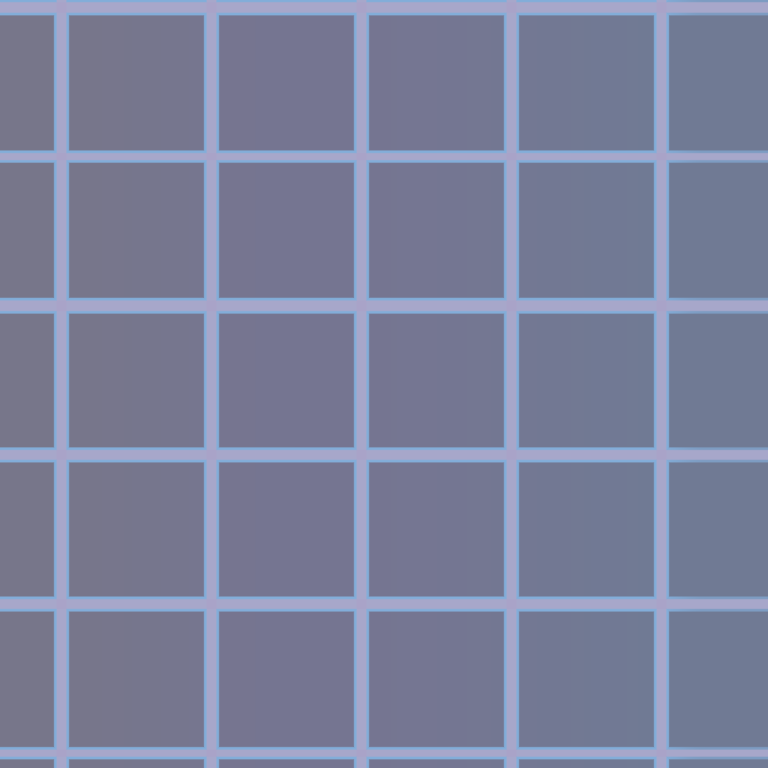
This pattern is drawn by a three.js fragment shader. Its source:

```glsl
varying vec2 vUv;

// Soft coverage of the region where the signed distance is negative
float inside(float signedDist) {
  return 1.0 - smoothstep(-0.0012, 0.0012, signedDist);
}

// Ground drifts from warm grey through violet grey to slate
vec3 groundColor(float x) {
  vec3 warm = vec3(0.467, 0.463, 0.540);
  vec3 violet = vec3(0.460, 0.460, 0.570);
  vec3 slate = vec3(0.438, 0.480, 0.582);
  vec3 color = mix(warm, violet, smoothstep(0.0, 0.42, x));
  return mix(color, slate, smoothstep(0.45, 0.95, x));
}

void main() {
  // Distance to the nearest upright and level bar
  vec2 period = vec2(0.1953, 0.1942);
  vec2 grid = (vUv - vec2(0.0801, 0.0193)) / period;
  vec2 bar = floor(grid + 0.5);
  vec2 toBar = abs(grid - bar) * period;

  // Every fourth level bar is thinner, and upper ones are slightly heavier
  float thin = 1.0 - step(0.5, mod(bar.y, 4.0));
  float levelHalf = mix(0.0098 + 0.0005 * step(2.5, bar.y), 0.0080, thin);
  vec2 edge = toBar - vec2(0.0098, levelHalf);
  float lattice = min(edge.x, edge.y);

  // Blue rim, duller on the level bars toward the right
  float fade = smoothstep(0.85, 0.92, vUv.x) * step(edge.y, edge.x);
  vec3 rim = mix(vec3(0.51, 0.68, 0.85), vec3(0.49, 0.61, 0.76), fade);

  // Mauve core, a little pinker where bars cross
  float crossing = inside(max(edge.x, edge.y) + 0.0034);
  vec3 core = mix(vec3(0.655, 0.655, 0.792), vec3(0.662, 0.638, 0.785), crossing);

  vec3 color = mix(groundColor(vUv.x), rim, inside(lattice));
  color = mix(color, core, inside(lattice + 0.0034));
  gl_FragColor = vec4(color, 1.0);
}
```
